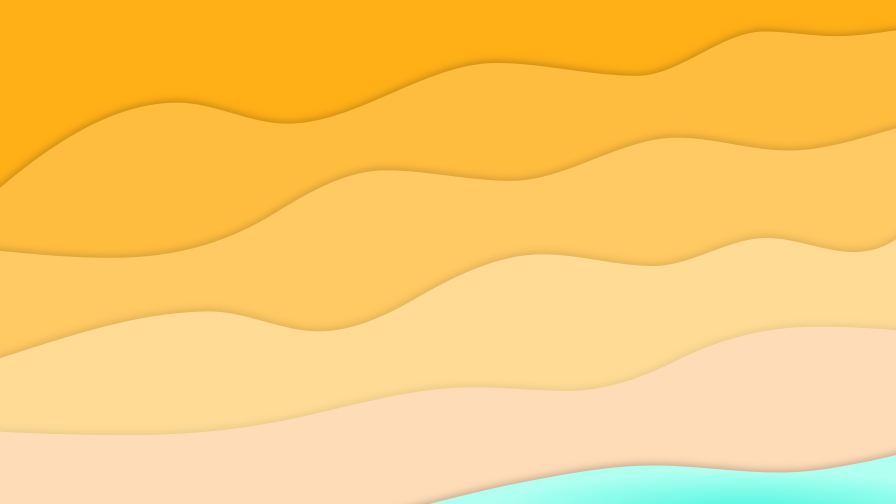
This background is drawn by a Shadertoy shader. Its source:

```glsl
// Layered paper-cut dunes descending to a strip of turquoise water.
// Each crest is a cubic Hermite curve; sheets are painted back to front,
// every one casting a soft narrow shadow on the sheet behind it.

const vec2 CANVAS = vec2(768.0, 432.0);   // design units across the canvas
const int KNOTS = 8;

const vec3 AMBER   = vec3(1.00, 0.69, 0.09);
const vec3 HONEY   = vec3(1.00, 0.742, 0.25);
const vec3 SAND    = vec3(1.00, 0.79, 0.39);
const vec3 CREAM   = vec3(1.00, 0.86, 0.585);
const vec3 PEACH   = vec3(1.00, 0.863, 0.72);
const vec3 SHALLOW = vec3(0.69, 1.00, 0.945);
const vec3 LAGOON  = vec3(0.36, 0.98, 0.89);

const vec2 GLOW_CENTRE = vec2(640.0, -6.0);
const vec2 GLOW_RADII  = vec2(220.0, 34.0);
const float SHADOW_WIDTH = 6.5;

// Crest knots: x, height, slope
const vec3 HONEY_CREST[KNOTS] = vec3[KNOTS](
    vec3(0, 271, 0.85), vec3(152, 344, 0), vec3(246, 326, 0), vec3(425, 378, 0),
    vec3(546, 367, 0), vec3(655, 405, 0), vec3(716, 401, 0), vec3(768, 406, 0.14));
const vec3 SAND_CREST[KNOTS] = vec3[KNOTS](
    vec3(0, 217, -0.1), vec3(95, 211, 0), vec3(235, 249, 0.62), vec3(330, 286, 0),
    vec3(438, 277, 0), vec3(580, 314, 0), vec3(676, 303, 0), vec3(768, 322, 0.28));
const vec3 CREAM_CREST[KNOTS] = vec3[KNOTS](
    vec3(0, 125, 0.32), vec3(180, 165, 0), vec3(273, 148, 0), vec3(356, 176, 0.58),
    vec3(465, 214, 0), vec3(560, 204, 0), vec3(657, 228, 0), vec3(732, 216, 0));
const vec3 PEACH_CREST[KNOTS] = vec3[KNOTS](
    vec3(0, 62, -0.05), vec3(110, 59, 0), vec3(255, 74, 0.22), vec3(405, 100, 0),
    vec3(487, 97, 0), vec3(580, 123, 0.5), vec3(700, 152, 0), vec3(768, 149, -0.08));
const vec3 WATER_CREST[KNOTS] = vec3[KNOTS](
    vec3(0, -98, 0.3), vec3(200, -44, 0.26), vec3(368, 0, 0.26), vec3(455, 20, 0.19),
    vec3(560, 33, 0), vec3(668, 27, 0), vec3(720, 32, 0.18), vec3(768, 42, 0.26));

// Approximate signed distance to a crest, positive above it
float crestDistance(vec2 p, vec3 knots[KNOTS]) {
    vec3 a = knots[0], b = knots[1];
    for (int i = 1; i < KNOTS - 1; i++) {
        if (p.x > knots[i].x) { a = knots[i]; b = knots[i + 1]; }
    }
    float span = b.x - a.x, rise = b.y - a.y;
    float t = (p.x - a.x) / span;
    float linear = a.z * span;
    float square = 3.0 * rise - span * (2.0 * a.z + b.z);
    float cube = span * (a.z + b.z) - 2.0 * rise;
    float height = a.y + t * (linear + t * (square + t * cube));
    float slope = (linear + t * (2.0 * square + 3.0 * t * cube)) / span;
    return (p.y - height) / sqrt(1.0 + slope * slope);
}

// Shade the backdrop near the edge, then cover it with the new sheet
vec3 laySheet(vec3 behind, vec3 sheet, float d, float shadow) {
    float reach = max(d, 0.0) / SHADOW_WIDTH;
    behind *= 1.0 - shadow * exp(-reach * reach * 1.6 - reach * 0.6);
    float pixel = CANVAS.y / iResolution.y;
    return mix(behind, sheet, clamp(0.5 - d / pixel, 0.0, 1.0));
}

void mainImage(out vec4 fragColor, in vec2 fragCoord) {
    vec2 p = fragCoord / iResolution.xy * CANVAS;

    // Dunes
    vec3 color = AMBER;
    color = laySheet(color, HONEY, crestDistance(p, HONEY_CREST), 0.15);
    color = laySheet(color, SAND, crestDistance(p, SAND_CREST), 0.12);
    color = laySheet(color, CREAM, crestDistance(p, CREAM_CREST), 0.09);
    color = laySheet(color, PEACH, crestDistance(p, PEACH_CREST), 0.06);

    // Water with a deeper glow along the bottom
    float glow = 1.0 - length((p - GLOW_CENTRE) / GLOW_RADII);
    vec3 water = mix(SHALLOW, LAGOON, clamp(glow * 1.2, 0.0, 1.0));
    color = laySheet(color, water, crestDistance(p, WATER_CREST), 0.16);

    fragColor = vec4(color, 1.0);
}
```
